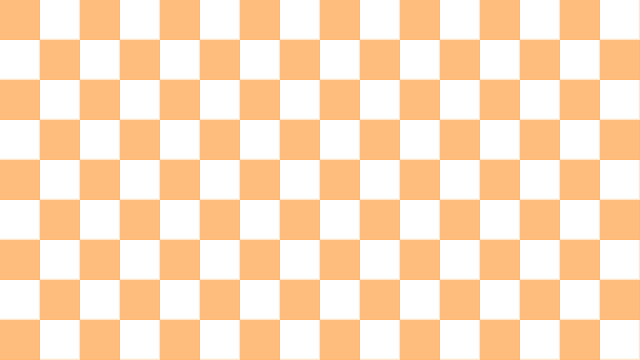
A WebGL 1 fragment shader for this pattern:

```glsl
#ifdef GL_FRAGMENT_PRECISION_HIGH
precision highp float;
#else
precision mediump float;
#endif
// A clean orange and white checkerboard, 16 by 9 cells on a wide canvas.
// The checks are the product of two smoothed square waves; a thin translucent
// rule tints the right and bottom side of every cell.

uniform vec2 u_resolution;

#define ROWS 9.0
#define RULE_WIDTH 0.03125   // in cells
#define RULE_OPACITY 0.31
#define ORANGE vec3(1.0, 0.74, 0.49)
#define WHITE vec3(1.0)
#define RULE_COLOR vec3(1.0, 0.68, 0.36)

// Square wave: +1 in even cells, -1 in odd ones, smoothed over one pixel.
vec2 squareWave(vec2 p, float pixel) {
  vec2 edgeDistance = 0.5 - abs(mod(p + 0.5, 2.0) - 1.0);
  return clamp(2.0 * edgeDistance / pixel, -1.0, 1.0);
}

// Coverage of the vertical (x) and horizontal (y) rules inside each cell.
vec2 ruleCoverage(vec2 p, float pixel) {
  float halfWidth = 0.5 * RULE_WIDTH;
  vec2 center = vec2(1.0 - halfWidth, halfWidth);
  vec2 offset = abs(fract(p - center + 0.5) - 0.5);
  return clamp((halfWidth - offset) / pixel + 0.5, 0.0, 1.0);
}

void main() {
  // Cell units, with the origin at the lower left corner.
  float pixel = ROWS / u_resolution.y;
  vec2 p = gl_FragCoord.xy * pixel;

  // Checks
  vec2 wave = squareWave(p, pixel);
  vec3 color = mix(WHITE, ORANGE, 0.5 + 0.5 * wave.x * wave.y);

  // Rules
  vec2 rule = ruleCoverage(p, pixel);
  color = mix(color, RULE_COLOR, RULE_OPACITY * max(rule.x, rule.y));

  gl_FragColor = vec4(color, 1.0);
}
```
